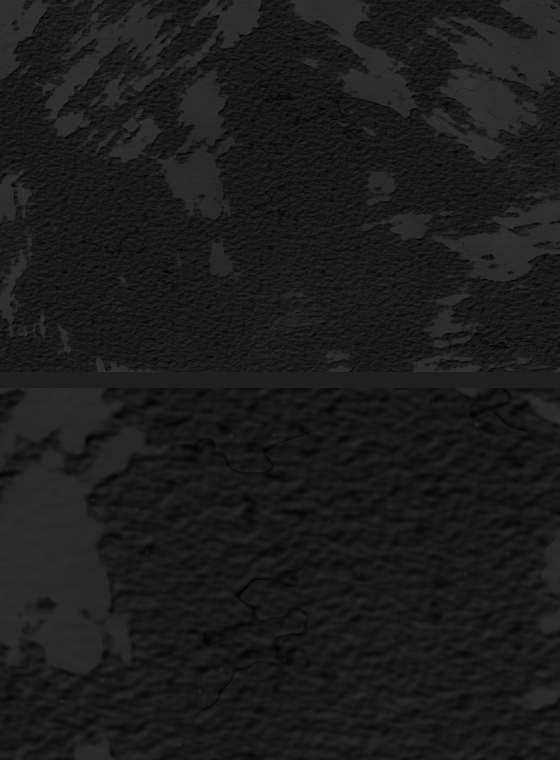
Top: the whole. Bottom: its middle third, enlarged.
Give the GLSL for this texture, as a Shadertoy shader.

```glsl
// Dark rough plaster wall with worn, trowel-smeared smooth patches.

const float ROUGH_TONE = 0.101;
const float SMOOTH_TONE = 0.186;
const float SHADOW_DEPTH = 0.045;

vec2 hashGradient(vec2 cell) {
    vec3 h = fract(cell.xyx * vec3(0.1031, 0.1030, 0.0973));
    h += dot(h, h.yzx + 33.33);
    float angle = 6.2832 * fract((h.x + h.y) * h.z);
    return vec2(cos(angle), sin(angle));
}

float gradientNoise(vec2 p) {
    vec2 i = floor(p), f = fract(p);
    vec2 u = f * f * f * (f * (f * 6.0 - 15.0) + 10.0);
    vec2 e = vec2(0.0, 1.0);
    float a = dot(hashGradient(i), f);
    float b = dot(hashGradient(i + e.yx), f - e.yx);
    float c = dot(hashGradient(i + e.xy), f - e.xy);
    float d = dot(hashGradient(i + e.yy), f - e.yy);
    return mix(mix(a, b, u.x), mix(c, d, u.x), u.y);
}

float fbm(vec2 p, int octaves) {
    float sum = 0.0, amplitude = 1.0;
    for (int i = 0; i < octaves; i++) {
        sum += amplitude * gradientNoise(p);
        p = mat2(1.6, 1.2, -1.2, 1.6) * p + 17.3;
        amplitude *= 0.55;
    }
    return sum;
}

// Noise stretched along the direction of a trowel stroke
float streaks(vec2 p, float angle) {
    float c = cos(angle), s = sin(angle);
    vec2 q = vec2(c * p.x + s * p.y, c * p.y - s * p.x);
    return gradientNoise(q * vec2(4.0, 17.0))
         + 0.7 * gradientNoise(q * vec2(13.0, 52.0) + 9.0);
}

// Stroke direction changes from one region of the wall to the next
float trowelMarks(vec2 p, vec2 uv) {
    float toRight = smoothstep(0.3, 0.6, uv.x);
    float toTop = smoothstep(0.4, 0.65, uv.y);
    float lower = mix(streaks(p, 1.75), streaks(p, 0.12), toRight);
    float upper = mix(streaks(p, 0.75), streaks(p, -0.5), toRight);
    return mix(lower, upper, toTop);
}

// Smooth plaster gathers at the top, the right and the lower left
float patchBias(vec2 uv) {
    float top = 0.36 * smoothstep(0.5, 0.82, uv.y);
    float right = 0.29 * smoothstep(0.58, 0.82, uv.x);
    float left = 0.32 * (1.0 - smoothstep(0.05, 0.32, distance(uv, vec2(0.12, 0.26))));
    return max(top, max(right, left)) - 0.39;
}

float patchField(vec2 p, float aspect) {
    vec2 uv = vec2(p.x / aspect, p.y);
    vec2 warp = vec2(gradientNoise(p * 3.0 + 4.0), gradientNoise(p * 3.0 + 31.0));
    float shape = fbm(p * 3.4 + 0.5 * warp + 2.7, 6);
    float nibble = 0.12 * gradientNoise(p * vec2(55.0, 75.0));
    return shape + 0.5 * trowelMarks(p, uv) + nibble + patchBias(uv);
}

float coverage(float field) {
    return smoothstep(-0.05, 0.09, field);
}

float grainHeight(vec2 p) {
    return gradientNoise(p * vec2(58.0, 88.0))
         + 0.65 * gradientNoise(p * vec2(115.0, 165.0) + 5.0);
}

// Thin broken lines along the zero level of a noise
float cracks(vec2 p) {
    float line = 1.0 - smoothstep(0.004, 0.022, abs(fbm(p * vec2(2.6, 4.5) + 40.0, 5)));
    return line * smoothstep(0.05, 0.25, gradientNoise(p * 5.0 + 60.0));
}

void mainImage(out vec4 fragColor, in vec2 fragCoord) {
    float aspect = iResolution.x / iResolution.y;
    vec2 p = fragCoord / iResolution.y;

    // Patch mask and the shadow under its raised rim
    float field = patchField(p, aspect);
    float smoothMask = coverage(field);
    float rim = max(coverage(patchField(p + vec2(-0.003, 0.005), aspect)) - smoothMask, 0.0);
    float veil = smoothstep(-0.3, 0.0, field);

    // Rough ground: lit grain, dark pits and rare pale flecks
    float relief = grainHeight(p) - grainHeight(p + vec2(-0.002, 0.004));
    float pits = smoothstep(0.22, 0.5, gradientNoise(p * vec2(42.0, 62.0) + 80.0));
    float flecks = smoothstep(0.5, 0.62, gradientNoise(p * 105.0 + 12.0));
    float rough = ROUGH_TONE + 0.02 * fbm(p * 2.2 + 70.0, 3) + 0.012 * veil;
    rough += 0.06 * relief - 0.035 * pits + 0.045 * flecks;

    // Smooth plaster: faint mottling, dimmer near the middle
    float middle = 1.0 - smoothstep(0.1, 0.55, distance(p, vec2(0.5 * aspect, 0.4)));
    float polished = SMOOTH_TONE - 0.03 * middle + 0.022 * fbm(p * 6.0 + 90.0, 4);
    polished += 0.012 * relief;

    float tone = mix(rough, polished, smoothMask);
    tone -= SHADOW_DEPTH * (rim + cracks(p));
    fragColor = vec4(vec3(clamp(tone, 0.02, 0.3)), 1.0);
}
```
